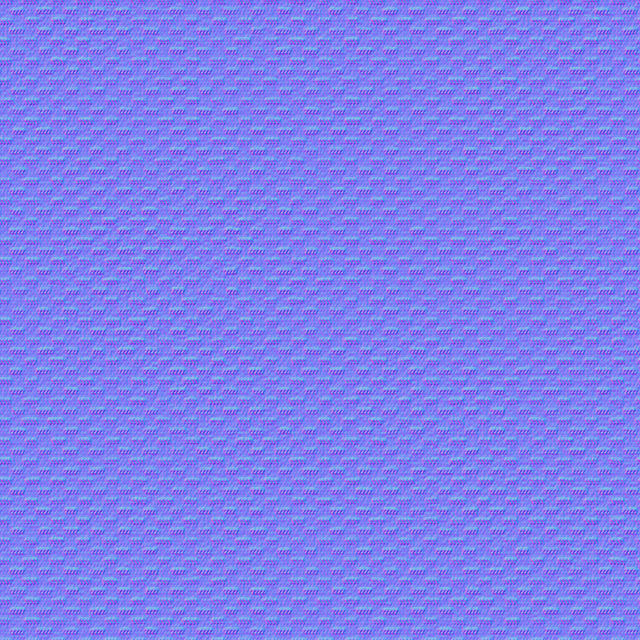
Reproduce this texture map procedurally as a three.js fragment shader.

```glsl
// Tangent-space normal map of a knitted fabric with staggered raised pads.
varying vec2 vUv;

const vec2 PAD_GRID = vec2(24.0, 64.0);       // pads across, rows up
const vec2 PAD_PHASE = vec2(-0.17, -0.4);     // grid shift, in cells
const vec2 PAD_SIDE = vec2(0.17, 0.33);       // side ramp, from pad centre
const vec2 PAD_RISE = vec2(0.03, 0.55);       // long lower slope
const vec2 PAD_DROP = vec2(0.64, 0.96);       // short upper slope
const float PAD_ROUND = 2.0;                  // narrows the pad towards its ends
const float PAD_HEIGHT = 0.0015;
const float PAD_JITTER = 0.08;                // sideways wander, in cells
const vec2 STITCH_GRID = vec2(192.0, 192.0);  // stitches across, rows up
const float STITCH_GROUND = 0.00015;          // stitch relief between pads
const float STITCH_PAD = 0.00036;             // stitch relief on pads
const float STITCH_ROW = 0.45;                // share of the row grooves
const float SCALLOP = 0.0007;                 // stitches breaking the pad rims
const vec2 FUZZ_SCALE = vec2(290.0, 230.0);
const float FUZZ_HEIGHT = 0.0008;
const float WARP_SCALE = 40.0;
const float WARP_AMOUNT = 0.0011;
const float PATCH_SCALE = 6.0;                // size of rougher areas
const float SLOPE_STEP = 0.0007;              // also softens the finest relief
const float DEPTH_TONE = 0.92;                // blue lost to unresolved fibres
const float PI = 3.14159265;

float hash(vec2 p) {
  return fract(sin(dot(p, vec2(127.1, 311.7))) * 43758.5453);
}

float noise(vec2 p) {
  vec2 i = floor(p);
  vec2 f = fract(p);
  f = f * f * (3.0 - 2.0 * f);
  float low = mix(hash(i), hash(i + vec2(1.0, 0.0)), f.x);
  float high = mix(hash(i + vec2(0.0, 1.0)), hash(i + vec2(1.0, 1.0)), f.x);
  return mix(low, high, f.y);
}

// Raised pad, 0 on the ground and about 1 at its crest.
float padRelief(vec2 p) {
  vec2 cell = p * PAD_GRID + PAD_PHASE;
  float row = floor(cell.y);
  cell.x += 0.5 * mod(row, 2.0) + PAD_JITTER * (hash(vec2(row, 7.0)) - 0.5);
  vec2 id = floor(cell);
  vec2 f = fract(cell);
  float across = f.x - 0.5 - PAD_JITTER * (hash(id) - 0.5);
  float up = 0.5 + (f.y - 0.5) * (1.0 + PAD_ROUND * across * across);
  float widen = 0.08 * (hash(id + 19.0) - 0.5);
  float side = 1.0 - smoothstep(PAD_SIDE.x, PAD_SIDE.y, abs(across) - widen);
  float rise = smoothstep(PAD_RISE.x, PAD_RISE.y, up);
  float drop = 1.0 - smoothstep(PAD_DROP.x, PAD_DROP.y, up);
  return side * rise * drop * mix(0.8, 1.2, hash(id + 43.0));
}

// Upright ribs that zigzag by half a stitch from row to row, cut by row grooves.
float stitchRelief(vec2 p) {
  vec2 turn = 2.0 * PI * STITCH_GRID * p;
  float rib = cos(turn.x + 0.5 * PI * cos(0.5 * turn.y));
  return rib + STITCH_ROW * cos(turn.y);
}

float fabricHeight(vec2 p) {
  float rough = mix(0.8, 1.25, noise(p * PATCH_SCALE));
  vec2 drift = vec2(noise(p * WARP_SCALE), noise(p * WARP_SCALE + 71.0)) - 0.5;
  vec2 q = p + WARP_AMOUNT * rough * drift;

  float stitch = stitchRelief(q);
  float pad = padRelief(q + vec2(0.0, SCALLOP * stitch));
  float fuzz = noise(p * FUZZ_SCALE) - 0.5;
  return PAD_HEIGHT * pad
       + mix(STITCH_GROUND, STITCH_PAD, smoothstep(0.0, 0.7, pad)) * stitch
       + FUZZ_HEIGHT * rough * fuzz;
}

void main() {
  vec2 dx = vec2(SLOPE_STEP, 0.0);
  vec2 dy = vec2(0.0, SLOPE_STEP);
  vec2 slope = vec2(fabricHeight(vUv + dx) - fabricHeight(vUv - dx),
                    fabricHeight(vUv + dy) - fabricHeight(vUv - dy)) / (2.0 * SLOPE_STEP);

  // Red grows on left flanks, green on upper flanks.
  vec3 normal = normalize(vec3(slope.x, -slope.y, 1.0));
  normal.z *= DEPTH_TONE;
  gl_FragColor = vec4(0.5 + 0.5 * normal, 1.0);
}
```
